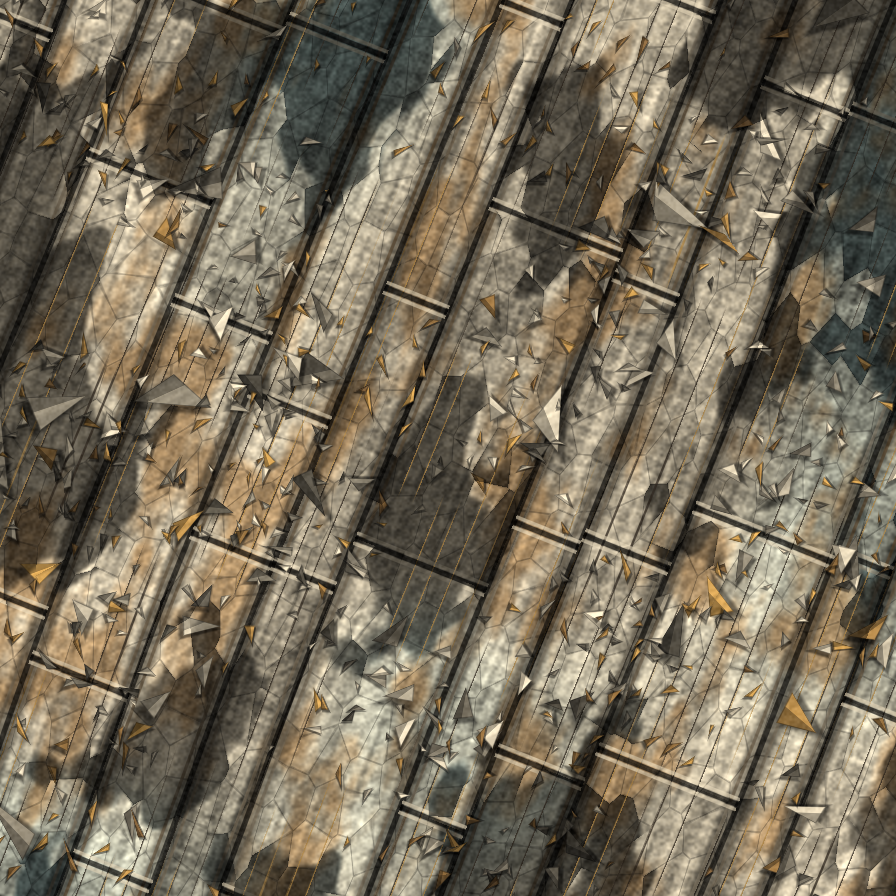
Reproduce this texture procedurally as a WebGL 1 fragment shader.

```glsl
precision highp float;
// Weathered stone-grey planks on a steep diagonal, lit through ragged shadow.
// Jittered strips make boards and splinters; broken facets and painted layers
// of folded triangular shards, some gilded, are scattered over them.
uniform vec2 u_resolution;

const float GRAIN_ANGLE = 0.38;
const vec3 STONE = vec3(1.07, 1.0, 0.86);
const vec3 SLATE = vec3(0.87, 1.0, 0.96);
const vec3 BROWN = vec3(0.48, 0.36, 0.22);
const vec3 GOLD = vec3(0.82, 0.63, 0.33);

vec3 hash3(vec2 p) {
  vec3 q = fract(p.xyx * vec3(0.1031, 0.1030, 0.0973));
  q += dot(q, q.yxz + 33.33);
  return fract((q.xxy + q.yzz) * q.zyx);
}

float noise(vec2 p) {
  vec2 i = floor(p), f = fract(p);
  f = f * f * (3.0 - 2.0 * f);
  float low = mix(hash3(i).x, hash3(i + vec2(1.0, 0.0)).x, f.x);
  float high = mix(hash3(i + vec2(0.0, 1.0)).x, hash3(i + 1.0).x, f.x);
  return mix(low, high, f.y);
}

float fbm(vec2 p) {
  float sum = 0.0, weight = 0.533;
  for (int i = 0; i < 4; i++) {
    sum += weight * noise(p);
    p = p * 2.03 + 17.3;
    weight *= 0.5;
  }
  return sum;
}

vec2 spin(vec2 p, float a) {
  float c = cos(a), s = sin(a);
  return vec2(c * p.x - s * p.y, s * p.x + c * p.y);
}

vec2 heading(float a) { return vec2(cos(a), sin(a)); }

// Uneven strips: x is the strip number, y the distance to its nearer edge
vec2 strips(float x, float seed) {
  float i = floor(x);
  i -= step(x, i + 0.6 * hash3(vec2(i, seed)).x);
  float left = i + 0.6 * hash3(vec2(i, seed)).x;
  float right = i + 1.0 + 0.6 * hash3(vec2(i + 1.0, seed)).x;
  return vec2(i, min(x - left, right - x));
}

float line(float dist, float width, float px) {
  return 1.0 - smoothstep(width - px, width + px, dist);
}

// Voronoi facets: xy are random values of the cell, z the gap to the next
vec3 facets(vec2 p) {
  vec2 cell = floor(p), id = cell;
  float nearest = 9.0, second = 9.0;
  for (int j = -1; j <= 1; j++) for (int i = -1; i <= 1; i++) {
    vec2 c = cell + vec2(float(i), float(j));
    float d = length(p - c - hash3(c).xy);
    if (d < nearest) { second = nearest; nearest = d; id = c; }
    else second = min(second, d);
  }
  return vec3(hash3(id + 31.7).xy, second - nearest);
}

// Triangle from three half planes around the origin
float triangle(vec2 p, vec3 r, float size) {
  float a = 6.2832 * r.x;
  float e = max(dot(p, heading(a)), dot(p, heading(a + 1.8 + 0.6 * r.y)));
  return max(e, dot(p, heading(a + 3.9 + 0.6 * r.z))) - size;
}

// Paints one layer of clustered, creased shards with soft shadows
vec3 paintShards(vec3 ground, vec2 p, float cells, float stretch, float spread,
                 float cover, float gilded, float light, float px) {
  vec2 q = p * cells, cell = floor(q);
  float aa = cells * px * sqrt(stretch);
  for (int j = -1; j <= 1; j++) for (int i = -1; i <= 1; i++) {
    vec2 id = cell + vec2(float(i), float(j));
    vec3 place = hash3(id + cells), look = hash3(id + cells * 3.1 + 7.0);
    vec3 shape = hash3(id + cells * 5.3 + 19.0);
    float cluster = smoothstep(0.28, 0.6, noise(id / cells * 6.0 + 3.0));
    float shown = step(look.x, cover * cluster);
    vec2 d = spin(q - id - place.xy, (place.z - 0.5) * spread);
    d.x *= stretch;
    float size = 0.09 + 0.15 * shape.z;
    float edge = triangle(d, shape, size);
    float shade = triangle(d - vec2(0.09, -0.07), shape, size);
    float crease = smoothstep(-aa, aa, d.x + 0.4 * d.y);
    vec3 paint = STONE * mix(0.25, 0.87, look.y);
    paint = mix(paint, mix(BROWN, GOLD, look.y), step(look.z, gilded));
    paint *= light * mix(0.73, 1.08, crease);
    paint *= 1.0 - 0.4 * smoothstep(-2.0 * aa, 0.0, edge);
    ground *= 1.0 - 0.45 * shown * (1.0 - smoothstep(-0.02, 0.08, shade));
    ground = mix(ground, paint, shown * (1.0 - smoothstep(-aa, aa, edge)));
  }
  return ground;
}

void main() {
  float px = 0.7 / min(u_resolution.x, u_resolution.y);
  vec2 uv = gl_FragCoord.xy * px / 0.7;
  vec2 p = spin(uv, GRAIN_ANGLE);
  p.x += 0.012 * (noise(p * 2.5) - 0.5);

  // Boards, their cut ends and finer splinters
  vec2 board = strips(p.x * 9.0, 4.0);
  vec2 ends = strips(p.y * 2.6 + 3.0 * hash3(vec2(board.x, 8.0)).y, board.x);
  vec2 splinter = strips(p.x * 42.0, 12.0);
  vec3 boardLook = hash3(vec2(board.x, ends.x) + 50.0);
  vec3 splinterLook = hash3(vec2(splinter.x, 23.0));

  // Ragged light and shade
  vec3 facet = facets(p * vec2(32.0, 19.0));
  float sun = fbm(p * vec2(6.5, 4.0) + 9.0) + 0.13 * (facet.x - 0.5);
  sun += 0.12 * (boardLook.x - 0.5);
  float lit = smoothstep(0.455, 0.5, sun);
  float light = mix(0.46, 1.04, lit);

  // Worn surface tone
  float tone = 0.64 + 0.18 * (boardLook.y - 0.5) + 0.13 * (facet.y - 0.5);
  tone += 0.24 * (noise(p * vec2(170.0, 10.0)) - 0.5);
  tone += 0.16 * (noise(p * vec2(24.0, 190.0)) - 0.5);
  tone += 0.18 * (noise(uv * 260.0) - 0.5) + 0.25 * (fbm(p * 11.0) - 0.5);
  float cool = smoothstep(0.45, 0.7, noise(p * 2.7 + 5.0)) * (1.0 - 0.6 * lit);
  vec3 color = mix(STONE, SLATE, cool) * tone * light;
  float stain = smoothstep(0.52, 0.72, fbm(p * vec2(17.0, 8.0) + 40.0));
  color = mix(color, BROWN * (0.6 + tone) * light, 0.65 * stain);
  color *= 1.0 - 0.22 * line(facet.z, 0.035, 32.0 * px);

  // Splinter lines, gilded rims and dark grooves
  float streak = smoothstep(0.45, 0.62, noise(vec2(splinter.x * 3.7, p.y * 6.0)));
  float sliver = line(splinter.y / 42.0, 0.0013, px) * streak;
  vec3 sliverPaint = mix(vec3(0.17, 0.14, 0.11), GOLD * 0.8, step(0.65, splinterLook.x));
  color = mix(color, sliverPaint, 0.75 * sliver);
  float gap = board.y / 9.0;
  float rim = line(abs(gap - 0.009), 0.0018, px);
  color = mix(color, mix(BROWN, STONE * 0.7, boardLook.z) * light, 0.7 * rim);
  color *= 1.0 - 0.4 * line(gap, 0.013, 0.005);
  color *= 1.0 - 0.6 * line(gap, 0.003, px);
  float seam = ends.y / 2.6;
  color = mix(color, STONE * 0.8 * light, 0.6 * line(abs(seam - 0.006), 0.002, px));
  color *= 1.0 - 0.65 * line(seam, 0.003, px);

  // Shards from large to small, densest near the middle
  float cover = mix(0.4, 1.0, 1.0 - smoothstep(0.2, 0.65, length(uv - 0.5)));
  float glow = mix(light, 1.0, 0.25);
  color = paintShards(color, p, 10.0, 1.9, 2.4, 0.6 * cover, 0.08, glow, px);
  color = paintShards(color, p, 19.0, 1.8, 3.6, 0.75 * cover, 0.15, glow, px);
  color = paintShards(color, p, 34.0, 2.0, 4.0, 0.7 * cover, 0.2, glow, px);
  color = paintShards(color, p + 2.0, 29.0, 3.0, 1.6, 0.35, 0.85, glow, px);

  // Fine scratches and grit over everything
  color *= 0.9 + 0.2 * noise(spin(uv, 1.1) * vec2(230.0, 28.0));
  color += 0.07 * (noise(uv * 340.0) - 0.5);
  gl_FragColor = vec4(clamp(color, 0.0, 1.0), 1.0);
}
```
